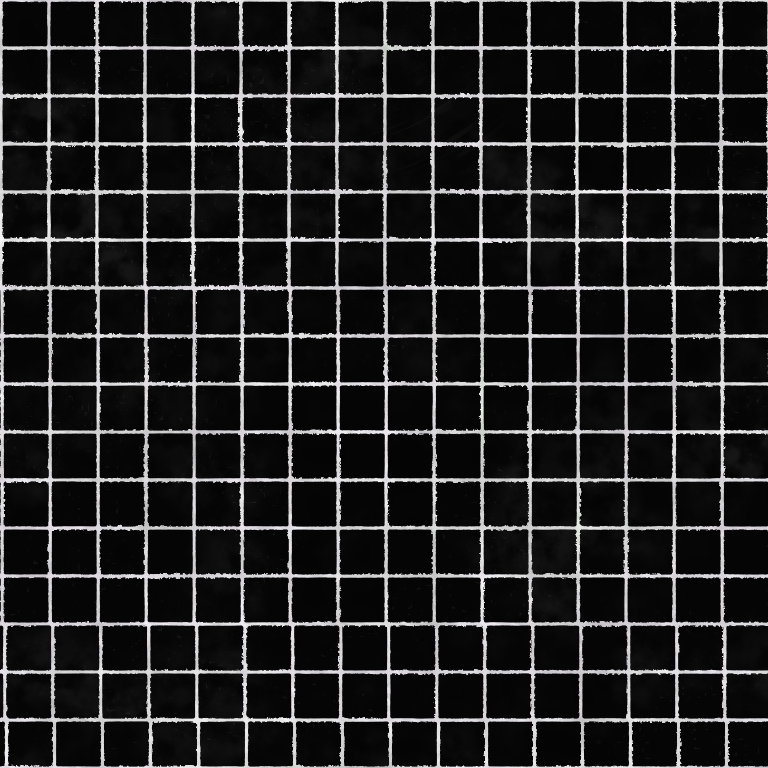
Reproduce this texture procedurally as a Shadertoy shader.

```glsl
// Black square tiles with ragged pale grout, faint dust and hairline scratches.

float hash(vec2 p) {
    vec3 q = fract(vec3(p.xyx) * 0.1031);
    q += dot(q, q.yzx + 33.33);
    return fract((q.x + q.y) * q.z);
}

float noise(vec2 p) {
    vec2 i = floor(p), f = fract(p);
    f = f * f * (3.0 - 2.0 * f);
    return mix(mix(hash(i), hash(i + vec2(1, 0)), f.x),
               mix(hash(i + vec2(0, 1)), hash(i + vec2(1, 1)), f.x), f.y);
}

float fbm(vec2 p) {
    float sum = 0.0, amp = 0.5;
    for (int i = 0; i < 5; i++) {
        sum += amp * noise(p);
        p = mat2(1.6, 1.2, -1.2, 1.6) * p + 17.3;
        amp *= 0.5;
    }
    return sum;
}

// Distance from the grout into the tile; each of the four sides wears differently.
float tileInside(vec2 f, vec2 cell, vec2 p) {
    vec4 gap = vec4(f, 1.0 - f);
    float ragged = smoothstep(0.3, 0.85, 0.6 * noise(p * 19.0) + 0.4 * noise(p * 43.0 + 9.0));
    float inside = 1.0;
    for (int side = 0; side < 4; side++) {
        float h = hash(cell + float(side) * 31.7 + 50.0);
        float rim = 0.033 + 0.008 * (noise(p * 3.0 + float(side) * 7.0) - 0.5);
        inside = min(inside, gap[side] - rim - mix(0.003, 0.055, h * h) * (ragged - 0.25));
    }
    // Slightly rounded corners
    vec2 corner = max(abs(f - 0.5) - 0.415, 0.0);
    return min(inside, 0.056 - length(corner));
}

// Cloudy dust, heaviest in the upper middle
float dustAmount(vec2 uv, vec2 cell) {
    vec2 c = (uv - vec2(0.38, 0.8)) / vec2(0.2, 0.18);
    float clouds = smoothstep(0.46, 0.72, fbm(uv * 7.0 + 3.0));
    float area = 0.55 * exp(-dot(c, c)) + 0.65 * clouds;
    float grain = smoothstep(0.25, 0.75, fbm(uv * 42.0));
    return area * grain * (0.55 + 0.7 * hash(cell + 11.0));
}

// Faint curved scratches within one patch
float scratches(vec2 uv) {
    vec2 q = uv - vec2(0.57, 0.83);
    float r = length(q + vec2(0.18, -0.32));
    float lines = smoothstep(0.72, 0.95, noise(vec2(r * 260.0, atan(q.y - 0.32, q.x + 0.18) * 5.0)));
    return lines * exp(-dot(q, q) * 220.0);
}

void mainImage(out vec4 fragColor, in vec2 fragCoord) {
    vec2 uv = fragCoord / iResolution.xy;
    vec2 p = uv * 16.0;
    float pixel = 16.0 / iResolution.y;

    // Rows step sideways a little further toward the bottom
    float row = 15.0 - floor(p.y);
    p.x -= 0.02 + 0.025 * step(6.0, row) + 0.055 * step(13.0, row) + 0.035 * step(15.0, row);
    vec2 cell = floor(p);

    // Tile face
    float dust = dustAmount(uv, cell);
    vec3 tile = vec3(0.016 + 0.006 * noise(p * 2.0) + 0.085 * dust);
    tile += 0.035 * scratches(uv);
    float speck = smoothstep(0.86, 0.97, noise(p * 15.0 + 70.0));
    tile += 0.05 * speck * smoothstep(0.42, 0.65, fbm(uv * 9.0 + 21.0));

    // Grout
    float tone = 0.74 + 0.24 * fbm(p * 0.9 + 5.0) + 0.09 * (noise(p * 8.0) - 0.5);
    vec3 grout = tone * mix(vec3(0.99, 1.0, 0.99), vec3(1.0, 0.98, 1.01), noise(p * 0.6 + 40.0));

    float inside = tileInside(fract(p), cell, p);
    float cover = smoothstep(-0.6, 0.6, inside / pixel);
    fragColor = vec4(mix(grout, tile, cover), 1.0);
}
```
